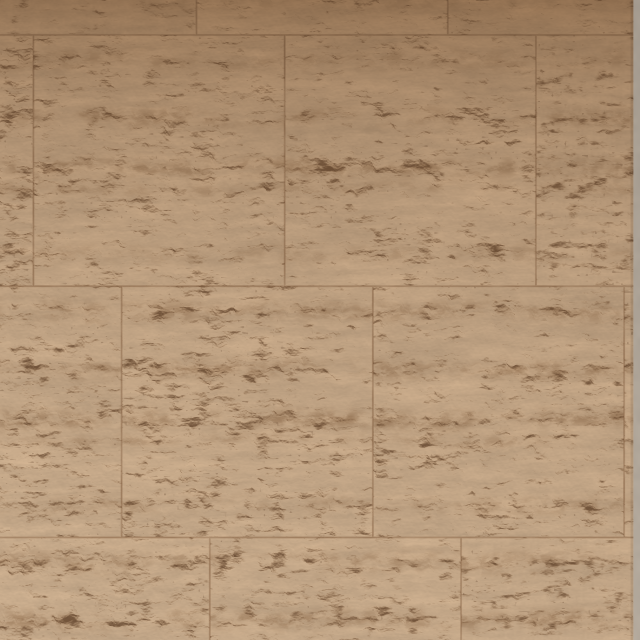
This texture is drawn by a three.js fragment shader. Its source:

```glsl
varying vec2 vUv;

const float TILE = 0.3926;          // side of a square slab
const float ROW_BASE = 0.1602;      // height of the lowest full course
const float FIRST_JOINT = 0.190;    // upright joint in that course
const float ROW_SHIFT = 0.1378;     // stagger from course to course
const float JOINT_HALF = 0.0013;
const float JOINT_SOFT = 0.0013;
const float JOINT_DEPTH = 0.50;
const float WALL_END = 0.9896;      // edge of the plain strip
const float EDGE_SOFT = 0.0015;
const float STAIN_DEPTH = 0.60;
const float PIT_DEPTH = 0.68;
const vec2 PIT_SCALE = vec2(17.0, 46.0);
const vec3 STONE_LIGHT = vec3(0.782, 0.672, 0.550);
const vec3 STONE_SHADE = vec3(0.560, 0.428, 0.305);
const vec3 STAIN_COLOR = vec3(0.555, 0.420, 0.295);
const vec3 PIT_COLOR = vec3(0.360, 0.245, 0.155);
const vec3 JOINT_COLOR = vec3(0.520, 0.375, 0.255);
const vec3 STRIP_COLOR = vec3(0.690, 0.650, 0.600);

float hash(vec2 p) {
  return fract(sin(dot(p, vec2(127.1, 311.7))) * 43758.5);
}

float noise(vec2 p) {
  vec2 i = floor(p);
  vec2 f = fract(p);
  f = f * f * (3.0 - 2.0 * f);
  return mix(mix(hash(i), hash(i + vec2(1.0, 0.0)), f.x),
             mix(hash(i + vec2(0.0, 1.0)), hash(i + vec2(1.0, 1.0)), f.x), f.y);
}

float fbm(vec2 p) {
  float sum = 0.0;
  float amp = 0.5;
  for (int i = 0; i < 4; i++) {
    sum += amp * noise(p);
    p = p * 2.03 + vec2(17.3, 9.1);
    amp *= 0.6;
  }
  return sum / 1.088;
}

float band(float y, float center, float width) {
  float d = (y - center) / width;
  return exp(-d * d);
}

// Layers of sediment that carry most of the pits
float sediment(float y) {
  return 0.75 * band(y, 0.90, 0.040) + 0.95 * band(y, 0.67, 0.035)
       + band(y, 0.47, 0.035) + 0.60 * band(y, 0.385, 0.025)
       + 0.55 * band(y, 0.13, 0.035);
}

void main() {
  // Staggered courses of slabs
  float row = floor((vUv.y - ROW_BASE) / TILE);
  vec2 grid = vec2(vUv.x - FIRST_JOINT + row * ROW_SHIFT, vUv.y - ROW_BASE) / TILE;
  vec2 slab = floor(grid);
  vec2 local = fract(grid);
  vec2 seed = 37.0 * vec2(hash(slab + 3.7), hash(slab + 8.2));

  // Light falling off towards the top
  float shade = 0.24 * vUv.y + 0.64 * pow(vUv.y, 5.0) + 0.06 * vUv.x;
  vec3 color = mix(STONE_LIGHT, STONE_SHADE, shade);

  // Clouds, fine horizontal streaks and grain
  vec2 p = local + seed;
  float wave = 0.018 * (noise(p * vec2(4.0, 3.0)) - 0.5);
  float fray = 0.012 * (noise(p * vec2(38.0, 30.0)) - 0.5);
  vec2 bent = p + vec2(fray, wave + fray);
  float cloud = fbm(bent * vec2(2.0, 7.0)) - 0.5;
  float streak = fbm(bent * vec2(4.0, 34.0)) - 0.5;
  float mottle = fbm(bent * vec2(22.0, 52.0) + 31.0) - 0.5;
  float grain = noise(p * vec2(110.0, 150.0)) - 0.5;
  color *= 1.0 + 0.09 * cloud + 0.12 * streak + 0.07 * mottle + 0.025 * grain;

  // Mottled brown stains along the layers
  float layer = sediment(local.y + wave);
  float patches = smoothstep(0.30, 0.65, fbm(bent * vec2(5.0, 12.0) + 5.0));
  float blotch = smoothstep(0.32, 0.72, fbm(bent * vec2(20.0, 34.0) + 13.0));
  float stain = clamp(layer * patches * (0.15 + 0.85 * blotch), 0.0, 1.0);
  color = mix(color, STAIN_COLOR * (1.0 - 0.15 * shade), STAIN_DEPTH * stain);

  // Ragged pits, clustered in the layers, fading into a brown halo
  float cluster = fbm(bent * vec2(3.0, 10.0) + 23.0) - 0.5;
  float openness = fbm(bent * PIT_SCALE + 47.0) + 0.10 * layer + 0.30 * cluster;
  float halo = smoothstep(0.56, 0.76, openness);
  float pit = smoothstep(0.66, 0.92, openness);
  color = mix(color, STAIN_COLOR * (1.0 - 0.15 * shade), 0.42 * halo);
  color = mix(color, PIT_COLOR, PIT_DEPTH * pit);

  // Small isolated holes
  float speck = smoothstep(0.82, 0.98, noise(p * vec2(58.0, 84.0) + 4.0));
  color = mix(color, PIT_COLOR, 0.30 * speck * smoothstep(-0.08, 0.15, cluster + 0.08 * layer));

  // Thin soft joints, uneven in strength
  vec2 toJoint = min(local, 1.0 - local) * TILE;
  float gap = min(toJoint.x, toJoint.y);
  float joint = 1.0 - smoothstep(JOINT_HALF - JOINT_SOFT, JOINT_HALF + JOINT_SOFT, gap);
  float wear = 0.70 + 0.50 * noise(vUv * 45.0);
  color = mix(color, JOINT_COLOR * (1.0 - 0.25 * shade), JOINT_DEPTH * joint * wear);

  // Plain strip with a shadowed edge
  float shadow = 1.0 - smoothstep(0.0, 0.004, abs(vUv.x - WALL_END + 0.002));
  color *= 1.0 - 0.10 * shadow;
  float strip = smoothstep(WALL_END - EDGE_SOFT, WALL_END + EDGE_SOFT, vUv.x);
  vec3 stripColor = STRIP_COLOR * (1.02 - 0.08 * vUv.y + 0.04 * (noise(vUv * 90.0) - 0.5));
  color = mix(color, stripColor, strip);

  gl_FragColor = vec4(color, 1.0);
}
```
